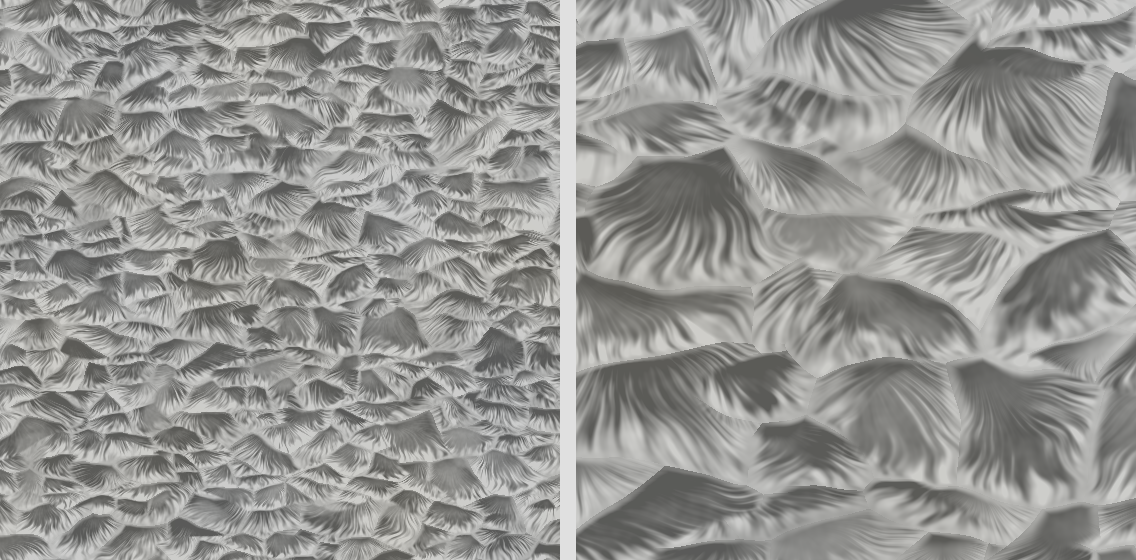
Left: the whole. Right: its middle third, enlarged.
Write a three.js fragment shader that draws this texture.

```glsl
// Grey stone chiselled into wide, overlapping scallops with pale rims.
// Stretched, warped Voronoi cells give the dents; each is dark at the top and
// breaks into a fan of light, hair-like scratches along its lower edge.
varying vec2 vUv;

vec2 hash2(vec2 p) {
  vec3 q = fract(vec3(p.xyx) * vec3(0.1031, 0.1030, 0.0973));
  q += dot(q, q.yzx + 33.33);
  return fract((q.xx + q.yz) * q.zy);
}

float corner(vec2 cell, vec2 offset) {
  float angle = 6.2832 * hash2(cell + 71.0).x;
  return dot(vec2(cos(angle), sin(angle)), offset);
}

// Gradient noise, roughly -0.7 to 0.7
float noise(vec2 p) {
  vec2 i = floor(p), f = fract(p);
  vec2 u = f * f * f * (f * (f * 6.0 - 15.0) + 10.0);
  vec2 e = vec2(1.0, 0.0);
  return mix(mix(corner(i, f), corner(i + e.xy, f - e.xy), u.x),
             mix(corner(i + e.yx, f - e.yx), corner(i + e.xx, f - e.xx), u.x), u.y);
}

vec2 seedPoint(vec2 cell) {
  return cell + 0.5 + 0.94 * (hash2(cell) - 0.5);
}

// Tone of one layer of dents: 0 is the dark hollow, 1 the palest rim
float dents(vec2 p, float hairDensity) {
  // Nearest seed
  vec2 home = floor(p), cell = home, toSeed = vec2(0.0);
  float nearest = 9.0;
  for (int y = -1; y <= 1; y++) {
    for (int x = -1; x <= 1; x++) {
      vec2 c = home + vec2(float(x), float(y));
      vec2 r = seedPoint(c) - p;
      if (dot(r, r) < nearest) {
        nearest = dot(r, r);
        cell = c;
        toSeed = r;
      }
    }
  }

  // Distance to any border, and to the borders below and above
  float edge = 1.0, low = 1.0, high = 1.0;
  for (int y = -2; y <= 2; y++) {
    for (int x = -2; x <= 2; x++) {
      if (x == 0 && y == 0) continue;
      vec2 r = seedPoint(cell + vec2(float(x), float(y))) - p;
      vec2 normal = normalize(r - toSeed);
      float border = dot(0.5 * (r + toSeed), normal);
      edge = min(edge, border);
      low = min(low, border + 1.1 * max(0.0, normal.y + 0.3));
      high = min(high, border + 1.1 * max(0.0, 0.25 - normal.y));
    }
  }

  // Hairs fan out from a focus above the dent
  vec2 trait = hash2(cell + 19.0);
  vec2 fan = -toSeed - vec2(0.7 * (trait.x - 0.5), 0.7);
  float radius = length(fan);
  float angle = atan(fan.x, -fan.y) + 0.7 * (trait.y - 0.5) * radius + 0.08 * noise(p * 2.5);
  float hair = 2.0 * noise(vec2(angle * hairDensity, radius * 2.8) + trait * 60.0);
  hair += 0.7 * noise(vec2(angle * hairDensity * 1.9, radius * 4.5) + trait.yx * 90.0);
  hair *= smoothstep(0.15, 0.6, radius);

  // Hollow, shadow under the upper rim, lit frill, rim
  float reach = 0.42 + 0.25 * trait.x + 0.35 * noise(p * 1.5 + 8.0);
  float frill = 1.0 - smoothstep(0.0, reach, low - 0.17 * hair - 0.04);
  float tone = 0.11 + 0.26 * trait.y * trait.y + 0.25 * noise(p * 2.0);
  tone -= 0.16 * (1.0 - smoothstep(0.05, 0.3, high));
  tone += 0.68 * frill;
  tone += hair * mix(0.07, 0.2, 1.0 - smoothstep(0.1, 0.6, low));
  float rim = 1.0 - smoothstep(0.01, 0.085 + 0.06 * noise(p * 3.0), edge);
  return mix(tone, 0.82, rim * clamp(0.65 + 0.9 * noise(p * 1.6 + 31.0), 0.0, 1.0));
}

void main() {
  // Uneven outlines
  vec2 uv = vUv;
  uv += 0.020 * vec2(noise(vUv * 10.0), noise(vUv * 11.0 + 40.0));
  uv += 0.005 * vec2(noise(vUv * 30.0 + 13.0), noise(vUv * 32.0 + 70.0));

  // Large dents, with patches of smaller ones
  float large = dents(uv * vec2(9.0, 16.0), 18.0);
  float small = dents(uv * vec2(14.0, 26.0) + 50.0, 12.0);
  float patches = smoothstep(0.0, 0.07, noise(vUv * vec2(7.0, 11.0) + 5.0));
  float tone = mix(large, small, patches);

  // Smooth worn spots, broad drift of light and fine grain
  float worn = smoothstep(0.25, 0.42, noise(vUv * vec2(9.0, 16.0) + 90.0));
  tone = mix(tone, 0.58, 0.6 * worn);
  tone += 0.16 * noise(vUv * 4.0 + 11.0) + 0.14 * noise(vUv * vec2(7.0, 12.0) + 60.0);
  tone += 0.06 * noise(vUv * 95.0) + 0.05 * noise(vUv * 190.0);
  tone = 0.44 + 1.12 * (tone - 0.46);

  // Neutral grey with a trace of moss and rust
  vec3 color = mix(vec3(0.38, 0.38, 0.37), vec3(0.79, 0.79, 0.78), clamp(tone, -0.06, 1.03));
  float stain = noise(vUv * 5.0 + 23.0);
  color += vec3(0.012, 0.004, -0.014) * stain;
  gl_FragColor = vec4(color, 1.0);
}
```
